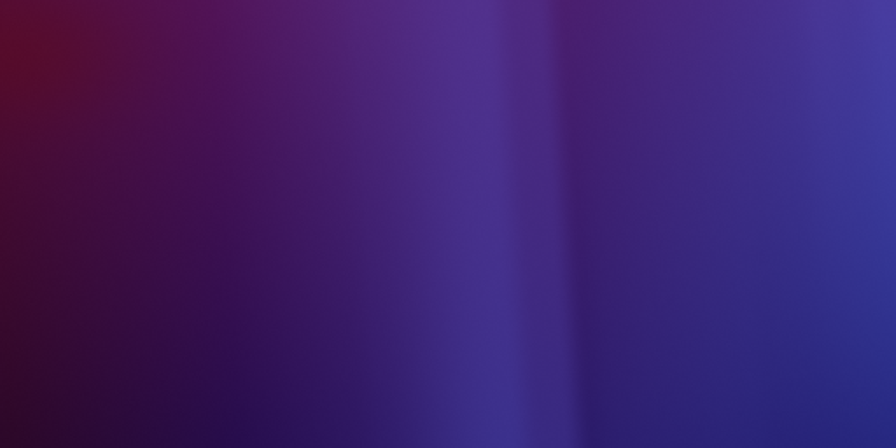
A Shadertoy shader for this background:

```glsl
#define RIDGE_X 0.560
#define EDGE_X 0.631
#define EDGE_SOFTNESS 0.017
#define FOLD_LEAN 0.030
#define GLOW_CENTER vec2(0.02, 0.88)
#define GLOW_STRENGTH 0.5
#define STREAK_STRENGTH 0.010
#define GRAIN_STRENGTH 0.006

float hash(vec2 p) {
    vec3 q = fract(vec3(p.xyx) * 0.1031);
    q += dot(q, q.yzx + 33.33);
    return fract((q.x + q.y) * q.z);
}

float valueNoise(vec2 p) {
    vec2 cell = floor(p);
    vec2 f = smoothstep(0.0, 1.0, fract(p));
    float low = mix(hash(cell), hash(cell + vec2(1, 0)), f.x);
    float high = mix(hash(cell + vec2(0, 1)), hash(cell + vec2(1, 1)), f.x);
    return mix(low, high, f.y);
}

// Left sheet: wine red through violet to the bright ridge
vec3 leftSheet(float x, float height) {
    vec3 wine = mix(vec3(0.17, 0.03, 0.16), vec3(0.33, 0.05, 0.21), height);
    vec3 plum = mix(vec3(0.15, 0.05, 0.30), vec3(0.32, 0.075, 0.34), height);
    vec3 violet = mix(vec3(0.18, 0.10, 0.40), vec3(0.32, 0.14, 0.46), height);
    vec3 ridge = mix(vec3(0.23, 0.19, 0.55), vec3(0.32, 0.19, 0.55), height);
    vec3 color = mix(wine, plum, clamp(x / 0.25, 0.0, 1.0));
    color = mix(color, violet, clamp((x - 0.25) / 0.16, 0.0, 1.0));
    return mix(color, ridge, smoothstep(0.38, RIDGE_X - 0.005, x));
}

// Right sheet: shaded violet rising to blue, with faint vertical pleats
vec3 rightSheet(float x, float height) {
    vec3 shade = mix(vec3(0.17, 0.11, 0.42), vec3(0.29, 0.11, 0.42), height);
    vec3 blue = mix(vec3(0.15, 0.16, 0.51), vec3(0.28, 0.23, 0.62), height);
    blue += vec3(0.0, 0.10, 0.12) * height * (1.0 - height);
    float across = clamp((x - EDGE_X) / (1.0 - EDGE_X), 0.0, 1.0);
    float pleats = valueNoise(vec2(x * 28.0, height * 0.7)) - 0.5;
    return mix(shade, blue, across) + STREAK_STRENGTH * pleats * vec3(1.0, 1.4, 2.0);
}

void mainImage(out vec4 fragColor, in vec2 fragCoord) {
    vec2 uv = fragCoord / iResolution.xy;
    float foldX = uv.x + FOLD_LEAN * (uv.y - 0.5);

    // Raised fold between the two sheets
    vec3 color = leftSheet(foldX, uv.y);
    vec3 foldShade = vec3(0.012, 0.028, 0.045);
    color -= foldShade * smoothstep(RIDGE_X - 0.004, RIDGE_X + 0.030, foldX);
    float edge = smoothstep(EDGE_X - EDGE_SOFTNESS, EDGE_X + EDGE_SOFTNESS, foldX);
    color = mix(color, rightSheet(foldX, uv.y), edge);

    // Red glow in the upper left corner
    vec2 glowOffset = (uv - GLOW_CENTER) / vec2(0.12, 0.15);
    float glow = GLOW_STRENGTH * exp(-dot(glowOffset, glowOffset));
    color = mix(color, vec3(0.36, 0.04, 0.12), glow);

    // Fine grain on a grid tied to the canvas
    float grain = hash(floor(uv * vec2(512.0, 256.0))) - 0.5;
    fragColor = vec4(color + GRAIN_STRENGTH * grain, 1.0);
}
```
